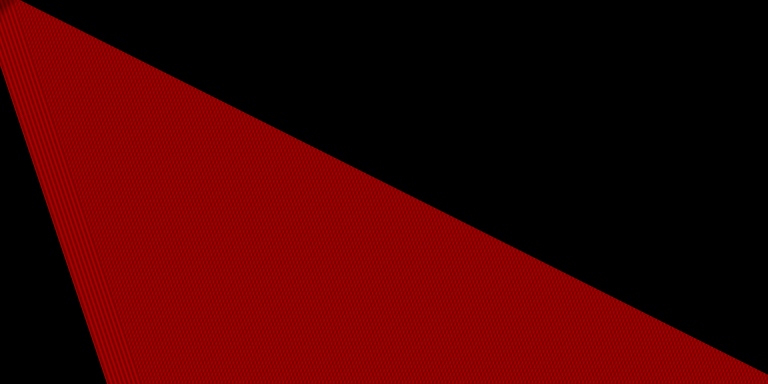
This background is drawn by a Shadertoy shader. Its source:

```glsl
// A wedge of finely woven red slanted lines spreading from the top left corner over black.

// Soft wave along x, one cycle per unit
float wave(float x) {
    return cos(6.28319 * x);
}

void mainImage(out vec4 fragColor, in vec2 fragCoord) {
    // Canvas height is one unit; down is measured from the top
    vec2 p = fragCoord / iResolution.y;
    float down = 1.0 - p.y;
    float pixel = 1.0 / iResolution.y;

    // Horizontal offset from the steep left edge, constant along each line
    float across = p.x - down / 2.98 + 0.0567;

    // Signed distances inside the two edges of the wedge
    float leftEdge = across * 0.948;
    float upperEdge = (down - 0.501 * (p.x - 0.052)) * 0.894;
    float wedge = clamp(min(leftEdge, upperEdge) / pixel + 0.5, 0.0, 1.0);

    // Body: steep falling lines crossed by a rising weave
    float falling = wave(across / 0.0094);
    float rising = wave((p.x + 0.6 * down) / 0.0094);
    float body = 0.555 + 0.06 * falling + 0.06 * rising;

    // Strip along the left edge: coarser, clearer lines
    float strip = 0.56 + 0.12 * wave(across / 0.0118);
    float red = mix(strip, body, smoothstep(0.085, 0.095, across));

    // Lines crowd into a darker knot at the top corner
    red *= 1.0 - 0.3 * smoothstep(0.06, 0.02, p.x + down);

    fragColor = vec4(red * wedge, 0.0, 0.0, 1.0);
}
```
